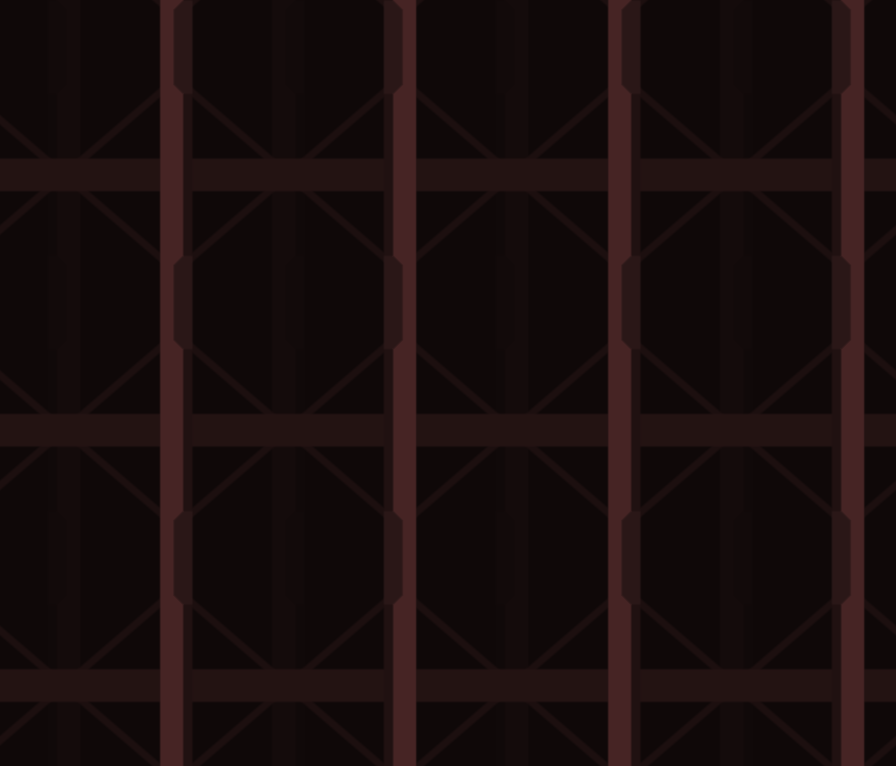
Write a WebGL 2 fragment shader that draws this pattern.

```glsl
#version 300 es
precision highp float;
// Dark steel lattice: notched posts, cross beams, diagonal braces and faint rear posts.

uniform vec2 u_resolution;
out vec4 fragColor;

// The canvas holds 4 x 3 bays; neighbouring posts mirror each other.
const vec2 BAY = vec2(192.0, 219.0);
const vec2 CANVAS = BAY * vec2(4.0, 3.0);
const vec2 JOINT = vec2(247.0, 69.0);   // crossing of two braces on a beam

const vec3 BACKDROP = vec3(0.058, 0.032, 0.032);
const vec3 BRACE = vec3(0.108, 0.057, 0.057);
const vec3 BEAM = vec3(0.138, 0.073, 0.072);
const vec3 POST_SIDE = vec3(0.125, 0.066, 0.066);
const vec3 POST_NOTCH = vec3(0.165, 0.092, 0.092);
const vec3 POST_FACE = vec3(0.275, 0.143, 0.143);

// Coverage of a shape from its signed distance.
float cover(float d, float soft) {
    return 1.0 - smoothstep(-soft, soft, d);
}

// Signed offset to the nearest multiple of the period.
float wrapCentered(float x, float period) {
    return mod(x + 0.5 * period, period) - 0.5 * period;
}

// Offset from the post axis, positive towards the lit face.
float postOffset(float x, float mirrorAxis) {
    return abs(wrapCentered(x - mirrorAxis, 2.0 * BAY.x)) - 0.5 * BAY.x;
}

// Post with a shaded side and a lit face cut by a chamfered notch.
vec3 paintPost(vec3 base, float s, float y, float strength, float soft) {
    float rise = abs(y);
    float body = abs(s) - 14.0;
    float chamfer = (rise + s - 34.0) * 0.7071;
    float notch = max(max(s - 2.0, rise - 40.0), chamfer);
    float face = max(abs(s - 4.0) - 10.0, -notch);
    vec3 paint = mix(POST_SIDE, POST_NOTCH, cover(notch, soft));
    paint = mix(paint, POST_FACE, cover(face, soft));
    return mix(base, paint, strength * cover(body, soft));
}

// Distance to the pair of diagonals through the joint.
float braceDistance(vec2 q, float slope, float halfWidth) {
    return abs(abs(q.y) - slope * abs(q.x)) / sqrt(1.0 + slope * slope) - halfWidth;
}

void main() {
    vec2 p = gl_FragCoord.xy / u_resolution * CANVAS;
    float soft = max(1.3, 0.75 * CANVAS.x / u_resolution.x);

    // Coordinates around the nearest joint, and height from mid-bay
    vec2 q = vec2(wrapCentered(p.x - JOINT.x, BAY.x), wrapCentered(p.y - JOINT.y, BAY.y));
    float midY = wrapCentered(p.y - JOINT.y - 0.5 * BAY.y, BAY.y);

    // Layers from back to front
    vec3 color = BACKDROP;
    color = paintPost(color, postOffset(p.x, JOINT.x + 0.5 * BAY.x), midY, 0.1, soft);
    color = mix(color, BRACE, cover(braceDistance(q, 0.86, 3.1), soft));
    color = mix(color, BEAM, cover(abs(q.y) - 14.0, soft));
    color = paintPost(color, postOffset(p.x, JOINT.x), midY, 1.0, soft);

    fragColor = vec4(color, 1.0);
}
```
